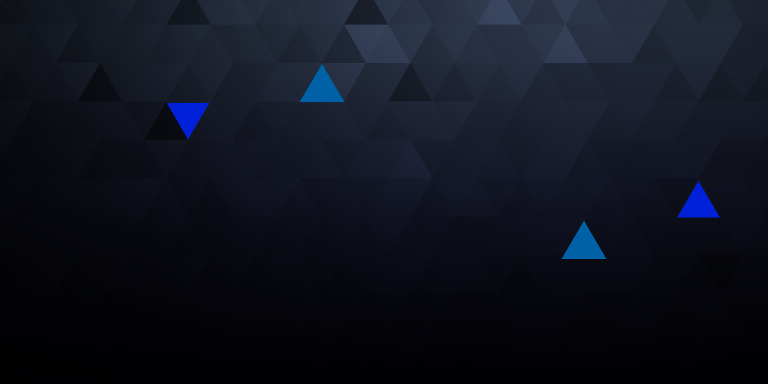
Give the GLSL for this background, as a Shadertoy shader.

```glsl
// Dark navy mosaic of triangular facets with four bright blue triangles.

const float ROW = 0.1;                      // facet height, canvas height = 1
const float SIDE = 0.11547;                 // facet side
const vec2 ORIGIN = vec2(0.780, 0.736);     // one lattice vertex
const float GLOW_X = 1.25;                  // centre of the light
const float GLOW_SPREAD = 1.5;
const float CONTRAST = 0.34;                // random facet variation
const float SHEEN = 0.09;                   // slope of light inside a facet
const int SAMPLES = 3;                      // antialiasing grid

const vec3 BLACK = vec3(0.003, 0.003, 0.016);
const vec3 NAVY = vec3(0.065, 0.075, 0.135);
const vec3 SLATE = vec3(0.175, 0.215, 0.290);
const vec3 CYAN = vec3(0.0, 0.38, 0.65);
const vec3 BLUE = vec3(0.0, 0.13, 0.85);

// Facets with a set tone: a point inside, then its gain
const int ACCENT_COUNT = 12;
const vec3 ACCENTS[ACCENT_COUNT] = vec3[](
    vec3(1.477, 0.870, 1.35), vec3(0.953, 0.904, 1.30),
    vec3(1.010, 0.870, 1.32), vec3(0.953, 0.956, 0.62),
    vec3(1.065, 0.771, 0.68), vec3(1.297, 0.956, 1.32),
    vec3(0.260, 0.771, 0.60), vec3(0.432, 0.669, 0.50),
    vec3(0.490, 0.956, 0.65), vec3(1.068, 0.568, 1.30),
    vec3(0.896, 0.802, 1.22), vec3(1.878, 0.302, 0.62));

// Bright triangles: middle of base, signed height, half width
const int GEM_COUNT = 4;
const vec4 GEMS[GEM_COUNT] = vec4[](
    vec4(0.8385, 0.734, 0.100, 0.0586),
    vec4(1.5208, 0.3255, 0.100, 0.0586),
    vec4(0.4896, 0.732, -0.095, 0.0555),
    vec4(1.8190, 0.4336, 0.095, 0.0555));

float hash(vec2 p) {
    return fract(sin(dot(p, vec2(127.1, 311.7))) * 43758.5453);
}

// Skewed coordinates in which every unit cell holds two triangles
vec2 toLattice(vec2 p) {
    vec2 q = (p - ORIGIN) / vec2(SIDE, ROW);
    return vec2(q.x - 0.5 * q.y, q.y);
}

// Cell index and orientation: 0 points up, 1 points down
vec3 facetId(vec2 p) {
    vec2 q = toLattice(p);
    vec2 f = fract(q);
    return vec3(floor(q), step(1.0, f.x + f.y));
}

float facetTone(vec2 p) {
    vec3 id = facetId(p);
    float noise = mix(hash(id.xy), hash(id.xy + 17.3 * (id.z + 1.0)), 0.55);
    float tone = 1.0 + CONTRAST * (noise - 0.5);
    for (int i = 0; i < ACCENT_COUNT; i++) {
        if (distance(id, facetId(ACCENTS[i].xy)) < 0.5) tone = ACCENTS[i].z;
    }
    return tone + SHEEN * (fract(toLattice(p).x) - 0.5);
}

// Light falls from the top, a little right of the middle
vec3 backdrop(vec2 p) {
    vec3 color = mix(BLACK, NAVY, pow(clamp(p.y * 2.0, 0.0, 1.0), 1.4));
    color = mix(color, SLATE, smoothstep(0.4, 1.05, p.y));
    float dx = p.x - GLOW_X;
    return color * exp(-dx * dx / GLOW_SPREAD);
}

float triangleDistance(vec2 p, vec4 gem) {
    float height = abs(gem.z);
    vec2 q = vec2(abs(p.x - gem.x), (p.y - gem.y) * sign(gem.z));
    vec2 normal = normalize(vec2(height, gem.w));
    return max(-q.y, dot(q - vec2(gem.w, 0.0), normal));
}

void mainImage(out vec4 fragColor, in vec2 fragCoord) {
    float pixel = 1.0 / iResolution.y;
    vec2 p = fragCoord * pixel;

    // Facets, averaged over the pixel
    float tone = 0.0;
    for (int i = 0; i < SAMPLES * SAMPLES; i++) {
        vec2 cell = vec2(i % SAMPLES, i / SAMPLES);
        vec2 offset = (cell + 0.5) / float(SAMPLES) - 0.5;
        tone += facetTone(p + offset * pixel);
    }
    vec3 color = backdrop(p) * tone / float(SAMPLES * SAMPLES);

    // Bright triangles
    for (int i = 0; i < GEM_COUNT; i++) {
        float d = triangleDistance(p, GEMS[i]);
        float cover = 1.0 - smoothstep(-0.5 * pixel, 0.5 * pixel, d);
        color = mix(color, i < 2 ? CYAN : BLUE, cover);
    }

    fragColor = vec4(color, 1.0);
}
```
